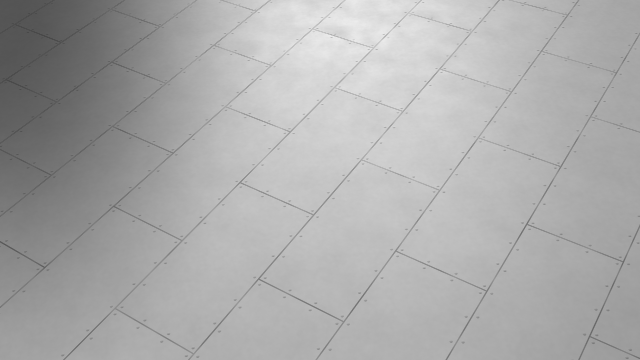
A Shadertoy shader for this texture:

```glsl
// Riveted grey metal floor plates in staggered rows, seen in perspective under a soft lamp.

const vec2 PLATE_SIZE = vec2(1.0, 2.0);
const vec2 RIVET_GAPS = vec2(3.0, 6.0);    // gaps between rivets along each side
const float RIVET_INSET = 0.048;
const float RIVET_RADIUS = 0.015;
const float SEAM_HALF_WIDTH = 0.0045;
const vec2 TOWARD_VIEWER = vec2(0.66, -0.75);

float hash(vec2 p) {
    return fract(sin(dot(p, vec2(127.1, 311.7))) * 43758.5453);
}

float noise(vec2 p) {
    vec2 i = floor(p), f = fract(p);
    f = f * f * (3.0 - 2.0 * f);
    return mix(mix(hash(i), hash(i + vec2(1, 0)), f.x),
               mix(hash(i + vec2(0, 1)), hash(i + vec2(1, 1)), f.x), f.y);
}

float fbm(vec2 p) {
    float sum = 0.0, gain = 0.5;
    for (int i = 0; i < 5; i++) {
        sum += gain * noise(p);
        p = mat2(1.6, 1.2, -1.2, 1.6) * p + 7.3;
        gain *= 0.5;
    }
    return sum;
}

// Canvas position (in canvas heights) to floor position (in plate widths)
vec2 floorPosition(vec2 p) {
    mat3 floorToCanvas = mat3(0.18785, -0.12787, -0.0575,
                              0.45509, 0.42906, 0.1617,
                              0.31944, 0.14352, 1.0);
    vec3 h = inverse(floorToCanvas) * vec3(p, 1.0);
    return h.xy / h.z * PLATE_SIZE;
}

// Share of a pixel covered by a line of the given half width
float lineCoverage(float d, float halfWidth, float pixel) {
    float lo = max(d - 0.5 * pixel, -halfWidth);
    float hi = min(d + 0.5 * pixel, halfWidth);
    return clamp((hi - lo) / pixel, 0.0, 1.0);
}

// Signed shading of the rivets around the border of one plate
float rivetShade(vec2 local, float pixel) {
    vec2 spacing = (PLATE_SIZE - 2.0 * RIVET_INSET) / RIVET_GAPS;
    vec2 k = clamp(round((local - RIVET_INSET) / spacing), vec2(0.0), RIVET_GAPS);
    bool inner = all(greaterThan(k, vec2(0.5))) && all(lessThan(k, RIVET_GAPS - 0.5));
    if (inner) return 0.0;
    vec2 d = local - RIVET_INSET - k * spacing;
    float mask = 1.0 - smoothstep(-0.5, 0.5, (length(d) - RIVET_RADIUS) / pixel);
    float slope = clamp(dot(d, TOWARD_VIEWER) / RIVET_RADIUS, -1.0, 1.0);
    return mask * (-0.12 - 0.16 * slope);
}

float gaussian(vec2 p, vec2 center, vec2 radius) {
    vec2 d = (p - center) / radius;
    return exp(-dot(d, d));
}

// Lamp pool near the top, deep shade in the upper left corner
float lighting(vec2 p) {
    float fromCorner = length(vec2(p.x, 0.65 * (1.0 - p.y)));
    float light = mix(0.33, 0.7, smoothstep(0.06, 0.8, fromCorner));
    light += 0.125 * gaussian(p, vec2(1.0, 0.86), vec2(0.52, 0.56));
    light -= 0.065 * smoothstep(1.15, 1.8, p.x);
    return light - 0.025 * smoothstep(0.4, 0.0, p.y);
}

void mainImage(out vec4 fragColor, in vec2 fragCoord) {
    vec2 p = fragCoord / iResolution.y;
    vec2 q = floorPosition(p);
    vec2 pixel = fwidth(q);

    // Alternate columns slide by half a plate
    float column = floor(q.x);
    vec2 shifted = q - vec2(0.0, mod(column, 2.0) * 0.5 * PLATE_SIZE.y);
    vec2 plate = floor(shifted / PLATE_SIZE);
    vec2 local = shifted - plate * PLATE_SIZE;

    // Brushed, slightly worn metal, more uneven in the glare
    float glare = gaussian(p, vec2(0.98, 0.94), vec2(0.3, 0.22));
    float stains = fbm(q * 3.5 + hash(plate) * 19.0) - 0.48;
    float grain = fbm(q * 24.0) - 0.48;
    float shade = lighting(p) + 0.055 * glare;
    shade *= 1.0 + (0.05 + 0.14 * glare) * stains + 0.035 * grain;
    shade *= 1.0 + 0.015 * (hash(plate + 4.7) - 0.5);

    // Hairline seams, fainter where worn
    vec2 edge = min(local, PLATE_SIZE - local);
    float seam = max(lineCoverage(edge.x, SEAM_HALF_WIDTH, pixel.x),
                     lineCoverage(edge.y, SEAM_HALF_WIDTH, pixel.y));
    float wear = 0.6 + 0.8 * noise(q * 6.0);
    shade *= 1.0 - 0.4 * wear * seam;

    shade *= 1.0 + rivetShade(local, 0.7 * length(pixel));
    fragColor = vec4(vec3(clamp(shade, 0.0, 1.0)), 1.0);
}
```
